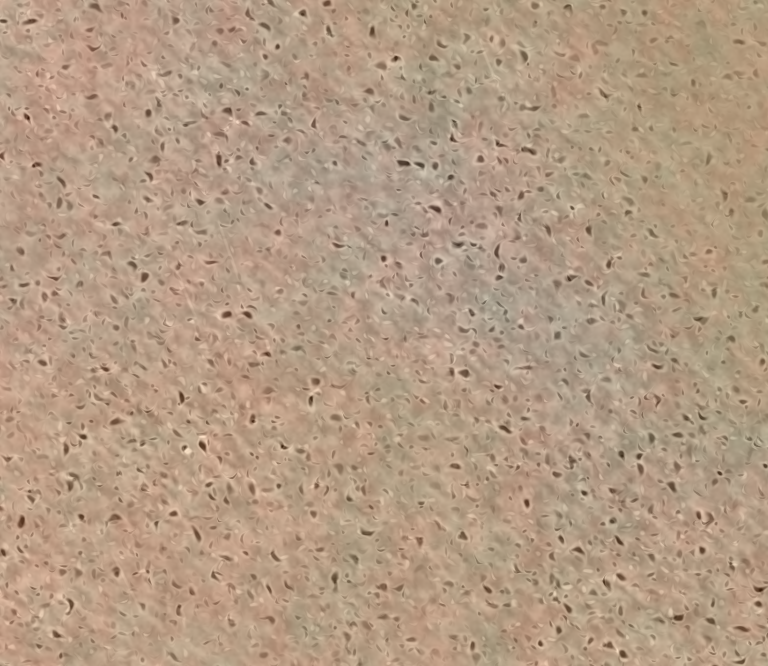
Write a Shadertoy shader that draws this texture.

```glsl
// Worn tan stone floor: soft slanted dark and pale flecks over drifting pink, grey and olive tints.
#define STONE vec3(0.708, 0.619, 0.534)
#define COARSE_CELLS 39.0
#define FINE_CELLS 63.0
#define LEAN -0.70
#define LEAN_SPREAD 2.1
#define COARSE_DEPTH 0.34
#define FINE_DEPTH 0.19
#define PALE_GAIN 0.10
#define GRAIN 0.13
#define SCRATCHES 4

vec3 hash3(vec2 p) {
    vec3 q = fract(p.xyx * vec3(0.1031, 0.1030, 0.0973));
    q += dot(q, q.yxz + 33.33);
    return fract((q.xxy + q.yzz) * q.zyx);
}

float noise(vec2 p) {
    vec2 i = floor(p), f = fract(p);
    f = f * f * (3.0 - 2.0 * f);
    float low = mix(hash3(i).x, hash3(i + vec2(1, 0)).x, f.x);
    float high = mix(hash3(i + vec2(0, 1)).x, hash3(i + vec2(1, 1)).x, f.x);
    return mix(low, high, f.y) - 0.5;
}

// Components of v along and across a direction
vec2 alongAcross(vec2 v, float angle) {
    vec2 dir = vec2(cos(angle), sin(angle));
    return vec2(dot(v, dir), dot(v, vec2(-dir.y, dir.x)));
}

// One bent ellipse per cell, with a faint opposite rim; rarity makes strong ones scarce
float flecks(vec2 p, float rarity) {
    float sum = 0.0;
    for (int y = -1; y <= 1; y++)
    for (int x = -1; x <= 1; x++) {
        vec2 cell = floor(p) + vec2(x, y);
        vec3 place = hash3(cell + 100.0);
        vec3 form = hash3(cell + 371.0);
        vec2 d = p - cell - 0.1 - 0.8 * place.xy;
        d = alongAcross(d, LEAN + (place.z - 0.5) * LEAN_SPREAD);
        d.y += (form.y - 0.5) * 2.4 * d.x * d.x;
        float r = length(d / mix(vec2(0.19, 0.12), vec2(0.42, 0.20), form.xy));
        float rim = exp(-4.0 * (r - 1.6) * (r - 1.6));
        sum += pow(form.z, rarity) * (smoothstep(1.3, 0.4, r) - 0.2 * rim);
    }
    return sum;
}

// Large tints: olive corner, grey diagonal band, pink left, warm lower middle
vec3 tint(vec2 p) {
    float drift = 0.06 * sin(p.x * 7.0 + 2.0 * sin(p.y * 5.0)) + 0.04 * sin(p.y * 13.0 - p.x * 9.0);
    float olive = smoothstep(-0.1, 0.35, dot(p - vec2(0.72, 0.72), vec2(0.8, 0.5)) + drift);
    float across = dot(p - vec2(0.62, 0.65), vec2(0.57, 0.82)) + drift;
    float grey = exp(-across * across * 45.0) * smoothstep(0.1, 0.6, p.x);
    float pink = smoothstep(0.75, 0.0, p.x + drift);
    float warm = smoothstep(0.55, 0.35, p.y + drift * 0.5);
    return olive * vec3(-0.025, -0.022, -0.052) + grey * vec3(-0.022, -0.006, 0.018)
         + pink * vec3(0.022, 0.002, 0.006) + warm * vec3(0.006, -0.002, -0.016);
}

// Thin pale scuffs
float scratches(vec2 p, float aspect) {
    float sum = 0.0;
    for (int i = 0; i < SCRATCHES; i++) {
        vec3 h = hash3(vec2(i, 7));
        vec2 d = alongAcross(p - h.xy * vec2(aspect, 1.0), -1.15 + 0.4 * (h.z - 0.5));
        sum += smoothstep(0.0035, 0.0005, abs(d.y)) * smoothstep(0.06, 0.02, abs(d.x));
    }
    return sum;
}

void mainImage(out vec4 fragColor, in vec2 fragCoord) {
    vec2 p = fragCoord / iResolution.y;
    float aspect = iResolution.x / iResolution.y;

    // Ragged outlines
    vec2 ragged = p + 0.006 * vec2(noise(p * 90.0), noise(p * 90.0 + 50.0));

    // The olive corner is smoother than the rest
    float calm = smoothstep(0.1, 0.6, dot(p - vec2(0.6, 0.6), vec2(0.7, 0.7)));
    float patchy = 1.0 + 0.5 * noise(p * 6.0 + 20.0);
    float contrast = mix(1.0, 0.55, calm) * patchy;

    // Flecks and slanted grain
    vec2 slant = alongAcross(ragged, LEAN);
    float tone = -COARSE_DEPTH * flecks(ragged * COARSE_CELLS, 3.2);
    tone -= FINE_DEPTH * flecks(ragged * FINE_CELLS + 31.7, 2.6);
    tone += PALE_GAIN * flecks(ragged * FINE_CELLS * 0.9 + 83.1, 2.0);
    tone += GRAIN * (noise(slant * vec2(55.0, 110.0)) + 0.4 * noise(p * 170.0));
    tone = tone * contrast + 0.06 * scratches(p, aspect);

    // Blotchy shade and hue
    tone += 0.03 * noise(p * 9.0);
    vec3 hue = vec3(0.035, -0.015, -0.01) * (noise(p * 15.0 + 9.0) + noise(p * 38.0));

    vec3 color = STONE + tint(p) + hue + tone * vec3(1.0, 1.0, 0.97);
    fragColor = vec4(clamp(color, 0.0, 1.0), 1.0);
}
```
